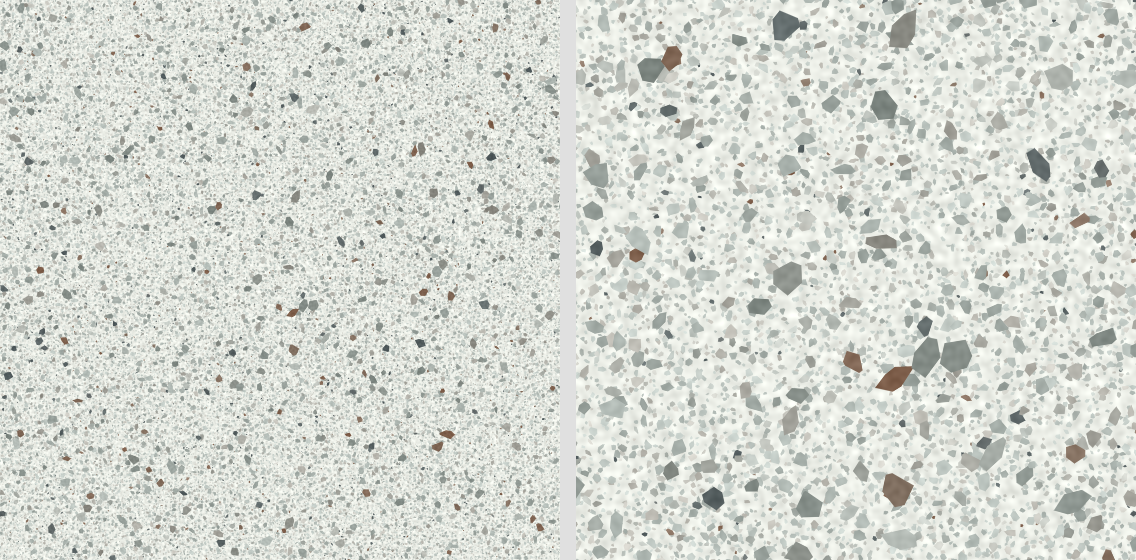
Left: the whole. Right: its middle third, enlarged.
Write a Shadertoy shader that draws this texture.

```glsl
// Pale terrazzo: a mottled off-white binder filled with angular stone chips.
// Four jittered grids, from fine grit to coarse chips, are painted in turn;
// each chip is a random convex polygon, with a few dark or brown stones.

const float TAU = 6.28319;
const int CHIP_SIDES = 6;

// Binder
const vec3 BINDER = vec3(0.928, 0.938, 0.910);
const float MOTTLE_SCALE = 170.0;
const float MOTTLE_DEPTH = 0.085;
const float CLOUD_SCALE = 45.0;
const float CLOUD_DEPTH = 0.025;

// Layers: cells across the canvas and share of cells holding a chip
const float GRIT_CELLS = 235.0, GRIT_SHARE = 0.60;
const float SMALL_CELLS = 148.0, SMALL_SHARE = 0.62;
const float MEDIUM_CELLS = 88.0, MEDIUM_SHARE = 0.48;
const float COARSE_CELLS = 47.0, COARSE_SHARE = 0.27;

// Lightest and darkest grey of each layer
const vec2 GRIT_TONES = vec2(0.87, 0.72);
const vec2 SMALL_TONES = vec2(0.85, 0.66);
const vec2 MEDIUM_TONES = vec2(0.81, 0.59);
const vec2 COARSE_TONES = vec2(0.74, 0.50);

// Chip colouring
const vec3 GREEN_TINT = vec3(-0.022, 0.013, -0.008);
const vec3 WARM_TINT = vec3(0.014, 0.006, -0.025);
const vec3 DARK_STONE = vec3(0.29, 0.33, 0.34);
const vec3 BROWN_STONE = vec3(0.48, 0.35, 0.27);
const float CHIP_GRAIN = 0.07;

vec4 hash4(vec2 p) {
    vec4 q = fract(p.xyxy * vec4(0.1031, 0.1030, 0.0973, 0.1099));
    q += dot(q, q.wzxy + 33.33);
    return fract((q.xxyz + q.yzzw) * q.zywx);
}

float gradientDot(vec2 cell, vec2 offset) {
    float angle = TAU * hash4(cell + 71.0).x;
    return dot(vec2(cos(angle), sin(angle)), offset);
}

float gradientNoise(vec2 p) {
    vec2 i = floor(p), f = fract(p);
    vec2 u = f * f * f * (f * (f * 6.0 - 15.0) + 10.0);
    vec2 e = vec2(1.0, 0.0);
    float low = mix(gradientDot(i, f), gradientDot(i + e, f - e), u.x);
    float high = mix(gradientDot(i + e.yx, f - e.yx), gradientDot(i + 1.0, f - 1.0), u.x);
    return mix(low, high, u.y);
}

// Signed distance to a convex polygon with uneven sides
float chipDistance(vec2 p, float radius, vec2 seed) {
    float d = -radius;
    for (int i = 0; i < CHIP_SIDES; i++) {
        vec4 h = hash4(seed + float(i) * 7.3);
        float angle = TAU * (float(i) + 0.7 * h.x) / float(CHIP_SIDES);
        d = max(d, dot(p, vec2(cos(angle), sin(angle))) - radius * mix(0.65, 1.1, h.y));
    }
    return d;
}

vec3 chipColor(vec4 h, vec2 tones, float oddShare) {
    float tone = mix(tones.x, tones.y, h.x);
    vec3 color = tone + mix(GREEN_TINT, WARM_TINT, smoothstep(0.45, 1.0, h.y));
    if (h.z < oddShare) color = mix(DARK_STONE, color, 0.35 * h.w);
    else if (h.z > 1.0 - 0.7 * oddShare) color = mix(BROWN_STONE, color, 0.4 * h.w);
    return color;
}

// Paints one grid of chips over the given colour
vec3 paintChips(vec3 color, vec2 uv, float cells, float share, vec2 tones, float oddShare) {
    vec2 p = uv * cells, base = floor(p);
    float pixel = cells / iResolution.y;
    for (int y = -1; y <= 1; y++)
    for (int x = -1; x <= 1; x++) {
        vec2 cell = base + vec2(x, y);
        vec2 seed = cell + cells * 1.37;
        vec4 place = hash4(seed);
        if (place.z > share) continue;
        vec4 shape = hash4(seed + 19.7);
        vec2 q = p - cell - mix(vec2(0.12), vec2(0.88), place.xy);
        if (dot(q, q) > 0.8) continue;
        float c = cos(TAU * shape.x), s = sin(TAU * shape.x);
        float stretch = mix(1.0, 1.55, shape.y * shape.y);
        q = mat2(c, s, -s, c) * q * vec2(1.0 / stretch, sqrt(stretch));
        float radius = mix(0.20, 0.42, shape.z * shape.z);
        float d = chipDistance(q, radius, seed + 41.3);
        float cover = smoothstep(0.6 * pixel, -0.6 * pixel, d);
        color = mix(color, chipColor(hash4(seed + 83.9), tones, oddShare), cover);
    }
    return color;
}

void mainImage(out vec4 fragColor, in vec2 fragCoord) {
    vec2 uv = fragCoord / iResolution.y;

    // Binder with fine mottling and faint clouds
    float mottle = gradientNoise(uv * MOTTLE_SCALE);
    float cloud = gradientNoise(uv * CLOUD_SCALE + 13.0);
    vec3 color = BINDER + MOTTLE_DEPTH * mottle + CLOUD_DEPTH * cloud;

    // Chips from fine to coarse
    color = paintChips(color, uv, GRIT_CELLS, GRIT_SHARE, GRIT_TONES, 0.012);
    color = paintChips(color, uv, SMALL_CELLS, SMALL_SHARE, SMALL_TONES, 0.012);
    color = paintChips(color, uv, MEDIUM_CELLS, MEDIUM_SHARE, MEDIUM_TONES, 0.02);
    color = paintChips(color, uv, COARSE_CELLS, COARSE_SHARE, COARSE_TONES, 0.09);

    // Shared surface grain
    color += CHIP_GRAIN * gradientNoise(uv * 210.0 + 5.0);
    fragColor = vec4(clamp(color, 0.0, 1.0), 1.0);
}
```
